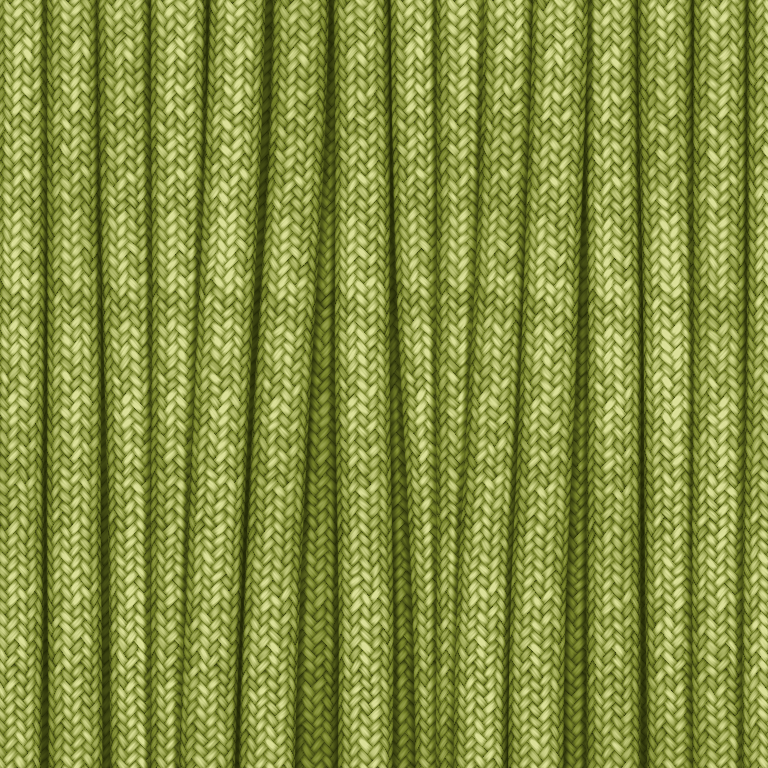
This texture is drawn by a Shadertoy shader. Its source:

```glsl
#define PITCH 0.0697      // spacing of the cords
#define FIRST 0.0335      // centre of the first cord
#define RADIUS 0.0362     // half width of a cord
#define ROWS 64.0         // stitches along the canvas height
#define COLUMNS 2.8       // stitch columns per radian around a cord
#define LEAN 0.047        // strongest sideways drift of a cord
#define SWAY 0.022        // uneven spacing at the top
#define BACK_DIM 0.62     // brightness of the cords underneath
#define GAIN 1.2          // overall brightness
#define SHADOW vec3(0.10, 0.12, 0.01)
#define BODY vec3(0.46, 0.51, 0.16)
#define SHEEN vec3(0.86, 0.88, 0.60)

const float TAU = 6.28319;

float hash(vec2 p) {
    p = fract(p * vec2(0.1731, 0.2397));
    p += dot(p, p.yx + 19.19);
    return fract((p.x + p.y) * p.x * 37.3);
}

vec2 gradient(vec2 cell) {
    float angle = TAU * hash(cell);
    return vec2(cos(angle), sin(angle));
}

float noise(vec2 p) {
    vec2 i = floor(p), f = fract(p), w = f * f * (3.0 - 2.0 * f);
    vec2 e = vec2(1, 0);
    float low = mix(dot(gradient(i), f), dot(gradient(i + e), f - e), w.x);
    float high = mix(dot(gradient(i + e.yx), f - e.yx), dot(gradient(i + 1.0), f - 1.0), w.x);
    return mix(low, high, w.y);
}

float bump(float x) { return exp(-x * x); }

// Sideways drift of a cord from top to bottom; fades out towards the sides
float leanOf(float id) {
    return LEAN * (sin(TAU * (id - 3.2) / 5.0) + 0.25) * bump((id - 6.5) / 5.5);
}

float centreOf(float id, float y) {
    float sway = SWAY * sin(TAU * (id - 4.2) / 11.0) * bump((id - 5.5) / 4.5);
    float wobble = 0.004 * noise(vec2(y * 2.5, id * 3.7));
    return FIRST + id * PITCH + sway + wobble - leanOf(id) * (1.0 - smoothstep(-0.1, 1.1, y));
}

// Two-over-two braid: p.x counts columns, p.y counts rows
float braid(vec2 p) {
    vec2 q = vec2(p.x + p.y, p.x - p.y);
    vec2 cell = floor(q), f = fract(q);
    float phase = mod(cell.x + cell.y, 4.0);
    bool rising = phase < 2.0;
    float across = rising ? f.y : f.x;
    float along = rising ? (phase + f.x) * 0.5 : (phase - 2.0 + f.y) * 0.5;
    vec2 stitch = vec2(rising ? cell.y : cell.x + 71.0, floor((cell.x + cell.y) / 4.0));

    float relief = pow(4.0 * across * (1.0 - across), 0.45) * pow(4.0 * along * (1.0 - along), 0.48);
    float fibres = noise(vec2(across * 5.0, along * 1.6) + stitch * 7.3);
    float glint = smoothstep(0.45, 1.0, relief) * (0.65 - 0.5 * along);
    return 0.25 + 0.43 * relief + 0.28 * glint + 0.18 * fibres + 0.22 * (hash(stitch + 40.0) - 0.5);
}

vec3 ramp(float tone) {
    tone = clamp(tone, 0.0, 1.0);
    vec3 dark = mix(SHADOW, BODY, min(tone / 0.45, 1.0));
    return mix(dark, SHEEN, max((tone - 0.45) / 0.55, 0.0));
}

void mainImage(out vec4 fragColor, in vec2 fragCoord) {
    vec2 uv = fragCoord / iResolution.y;
    float soft = 1.5 / (iResolution.y * RADIUS);
    float tone = 0.02;

    // Paint from back to front: underlying cords, resting cords, crossing cords
    for (int layer = 0; layer < 3; layer++) {
        for (int n = -2; n < 17; n++) {
            float id = float(n) + (layer == 0 ? 0.5 : 0.0);
            int level = leanOf(id) > 0.012 ? 2 : 1;
            if (layer > 0 && level != layer) continue;

            float radius = RADIUS * (0.98 + 0.06 * hash(vec2(id + 9.0, 3.0)));
            float u = (uv.x - centreOf(id, uv.y)) / radius;
            float outside = abs(u) - 1.0;
            if (outside > 0.4) continue;

            // Contact shadow on whatever lies below
            tone *= mix(0.4, 1.0, smoothstep(0.0, 0.26, outside));
            if (outside > soft) continue;

            // Round body wrapped in the braid
            u = clamp(u, -1.0, 1.0);
            float shade = mix(0.03, 1.0, pow(1.0 - u * u, 0.4));
            vec2 wrap = vec2(asin(u * 0.95) * COLUMNS, uv.y * ROWS);
            wrap += vec2(hash(vec2(id + 20.0, 5.0)) * 2.0, hash(vec2(id + 20.0, 8.0)));
            wrap += 0.25 * vec2(noise(wrap * 0.4 + id * 5.0), noise(wrap * 0.4 - id * 9.0));
            float cord = shade * braid(wrap) * (layer == 0 ? BACK_DIM : 1.0);
            cord *= 1.0 + 0.2 * noise(vec2(id * 2.3, uv.y * 4.0 + id * 1.7));
            tone = mix(tone, cord * GAIN, 1.0 - smoothstep(-soft, 0.0, outside));
        }
    }
    fragColor = vec4(ramp(tone), 1.0);
}
```
